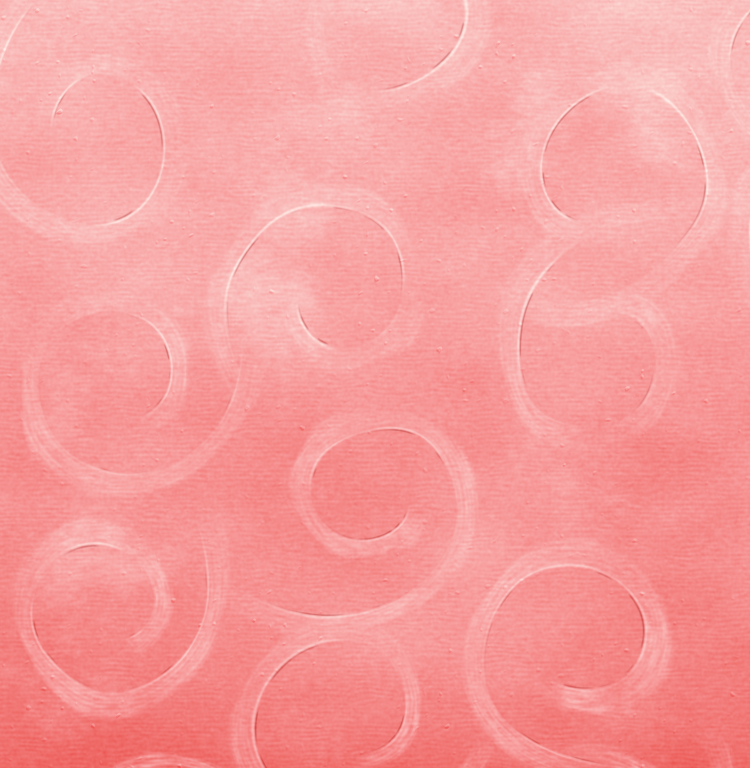
Write a WebGL 1 fragment shader that draws this pattern.

```glsl
precision highp float;
// Pink painted canvas: a rose wash that deepens downwards, covered with
// translucent brushed spirals on a staggered, jittered grid. Every spiral has
// a streaky outer band and a raised inner ridge; a ribbed weave covers it all.
uniform vec2 u_resolution;

const float TAU = 6.2831853;

vec2 hash2(vec2 p) {
  vec3 q = fract(p.xyx * vec3(0.1031, 0.1030, 0.0973));
  q += dot(q, q.yzx + 33.33);
  return fract((q.xx + q.yz) * q.zy);
}

float gradientDot(vec2 cell, vec2 offset) {
  return dot(hash2(cell) * 2.0 - 1.0, offset);
}

float noise(vec2 p) {
  vec2 i = floor(p), f = p - i;
  vec2 u = f * f * f * (f * (f * 6.0 - 15.0) + 10.0);
  vec2 e = vec2(1.0, 0.0);
  return mix(mix(gradientDot(i, f), gradientDot(i + e, f - e), u.x),
             mix(gradientDot(i + e.yx, f - e.yx), gradientDot(i + 1.0, f - 1.0), u.x), u.y);
}

float fbm(vec2 p) {
  float sum = 0.0, amp = 1.0;
  for (int i = 0; i < 4; i++) {
    sum += amp * noise(p);
    p = mat2(1.6, 1.2, -1.2, 1.6) * p + 7.3;
    amp *= 0.5;
  }
  return sum;
}

// One spiral around the origin: x = paint cover, y = ridge light, z = ridge shadow
vec3 spiral(vec2 p, vec2 seed) {
  vec2 size = hash2(seed + 11.0), pose = hash2(seed + 47.0);
  float turnSide = pose.x < 0.5 ? -1.0 : 1.0;
  float sweep = mix(7.0, 9.0, size.y);
  float outer = mix(0.125, 0.155, size.x);
  float tail = mix(0.03, 0.11, pose.x * pose.x);
  float angle = mod(turnSide * atan(p.y, p.x) - pose.y * TAU, TAU);
  vec3 result = vec3(0.0);

  for (int k = 0; k < 2; k++) {
    float arc = angle + TAU * float(k);
    float t = arc / sweep;
    float d = length(p) - outer * (1.0 - 0.62 * t) - tail * exp(-9.0 * t);
    float ends = smoothstep(0.0, 0.1, t) * (1.0 - smoothstep(0.93, 1.0, t));

    // Dry-brush band with bristle streaks running along the stroke
    float width = 0.027 + 0.02 * noise(vec2(arc * 1.3, seed.x * 5.0 + 0.4));
    float band = smoothstep(-0.002, 0.002, d) * (1.0 - smoothstep(width * 0.8, width * 1.12, d));
    float bristle = 0.75 + 0.9 * noise(vec2(arc * 2.5, d * 230.0) + seed * 9.0)
                  + 0.5 * noise(vec2(arc * 6.0, d * 90.0) + seed * 5.0);
    float load = 0.8 + 1.3 * noise(vec2(arc * 0.9, seed.y * 7.0 + 0.3));

    // Paint pushed up along the inner edge, present only in stretches
    float stretch = smoothstep(-0.12, 0.2, noise(vec2(arc * 0.8 + seed.x * 3.7, seed.y + 0.5)));
    float thick = 0.0017 + 0.002 * max(noise(vec2(arc * 1.1, seed.x + 0.3)), 0.0);
    float crest = exp(-pow(d / thick, 2.0));
    float gutter = exp(-pow((d + 0.0028) / 0.0012, 2.0));
    float broken = smoothstep(-0.1, 0.25, noise(vec2(arc * 4.0, seed.x + 0.5)));
    result = max(result, ends * vec3(band * bristle * load, crest * stretch, gutter * stretch * broken));
  }
  return result;
}

// All spirals near p, on columns shifted against each other
vec3 spirals(vec2 p) {
  float pitch = 0.315;
  vec3 result = vec3(0.0);
  for (int i = -1; i <= 1; i++) {
    float column = floor(p.x / pitch) + float(i);
    float shift = 0.5 * mod(column, 2.0) + 0.1;
    for (int j = -1; j <= 1; j++) {
      vec2 cell = vec2(column, floor(p.y / pitch - shift) + float(j));
      vec2 jitter = (hash2(cell + 3.0) - 0.5) * 0.28;
      vec2 center = (cell + vec2(0.5, 0.5 + shift) + jitter) * pitch;
      result = max(result, spiral(p - center, cell + 20.0));
    }
  }
  return result;
}

// Horizontal ribs of the cloth, broken up by threads and fine grain
float weave(vec2 p) {
  float rib = sin(TAU * (p.y * 165.0 + 0.9 * noise(p * vec2(24.0, 40.0))));
  float thread = noise(p * vec2(85.0, 200.0));
  float grain = noise(p * 230.0 + 31.0);
  return 0.32 * rib * (0.7 + 1.2 * noise(p * 35.0)) + 1.1 * thread + 0.9 * grain;
}

void main() {
  vec2 p = gl_FragCoord.xy / u_resolution.y;

  // Wash, clouds and pale scumbled patches
  float tone = 0.418 + 0.298 * pow(p.y, 0.62);
  tone += 0.12 * fbm(p * vec2(2.6, 3.2) + 4.0) + 0.04 * fbm(p * vec2(9.0, 16.0));
  float scumble = smoothstep(0.12, 0.6, fbm(p * 4.2 + 17.0) + 0.2 * noise(p * vec2(40.0, 90.0)));
  tone += 0.09 * scumble;

  // Brushed spirals with a slight hand wobble
  vec2 wobble = vec2(noise(p * 5.0), noise(p * 5.0 + 40.0));
  vec3 stroke = spirals(p + 0.025 * wobble);
  tone = mix(tone, 0.82, 0.44 * clamp(stroke.x, 0.0, 1.3));
  tone += 0.15 * stroke.y - 0.12 * stroke.z;

  // Weave and small lumps lit from above, gathered in loose groups
  tone += 0.056 * weave(p);
  float gather = 0.4 + 0.6 * smoothstep(-0.2, 0.3, noise(p * 7.0 + 3.0));
  float lump = smoothstep(0.36, 0.6, noise(p * vec2(95.0, 120.0)));
  float lumpBelow = smoothstep(0.36, 0.6, noise((p + vec2(0.001, 0.0025)) * vec2(95.0, 120.0)));
  tone += 0.13 * gather * (lump - lumpBelow);

  vec3 crimson = vec3(0.94, 0.44, 0.43), rose = vec3(0.97, 0.61, 0.61);
  vec3 blush = vec3(0.98, 0.77, 0.76), cream = vec3(1.0, 0.92, 0.90);
  vec3 color = mix(crimson, rose, clamp((tone - 0.44) / 0.17, -0.6, 1.0));
  color = mix(color, blush, clamp((tone - 0.61) / 0.16, 0.0, 1.0));
  color = mix(color, cream, clamp((tone - 0.77) / 0.15, 0.0, 1.0));
  color *= 1.0 - 0.10 * stroke.z;
  gl_FragColor = vec4(color, 1.0);
}
```
